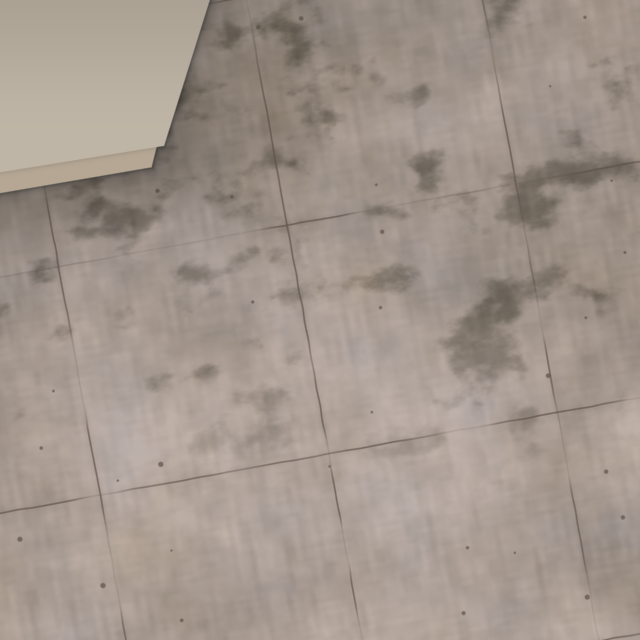
A Shadertoy shader for this texture:

```glsl
const vec3 STAIN = vec3(0.38, 0.35, 0.31);
const vec3 CEMENT = vec3(0.72, 0.665, 0.63);
const vec3 JOINT = vec3(0.36, 0.31, 0.28);
const vec3 PANEL = vec3(0.75, 0.71, 0.65);
const vec3 PLINTH = vec3(0.71, 0.655, 0.58);
const float TILE = 0.363;

float hash(vec2 p) {
    vec3 q = fract(vec3(p.xyx) * 0.1031);
    q += dot(q, q.yzx + 33.33);
    return fract((q.x + q.y) * q.z);
}

float noise(vec2 p) {
    vec2 i = floor(p), f = fract(p);
    f = f * f * (3.0 - 2.0 * f);
    return mix(mix(hash(i), hash(i + vec2(1, 0)), f.x),
               mix(hash(i + vec2(0, 1)), hash(i + vec2(1, 1)), f.x), f.y);
}

float fbm(vec2 p) {
    float sum = 0.0, amp = 0.5;
    for (int i = 0; i < 5; i++) {
        sum += amp * noise(p);
        p = mat2(0.8, 0.6, -0.6, 0.8) * p * 2.03 + 17.3;
        amp *= 0.5;
    }
    return sum / 0.97;
}

// Signed distance to the line a-b, positive on its left
float leftOf(vec2 p, vec2 a, vec2 b) {
    vec2 d = normalize(b - a), q = p - a;
    return d.x * q.y - d.y * q.x;
}

// Distance inside the corner formed by a-b-c
float corner(vec2 p, vec2 a, vec2 b, vec2 c) {
    return min(leftOf(p, a, b), leftOf(p, b, c));
}

// Worn joint across one axis; along is the position on the line
float joint(float across, float along, float seed, float px) {
    float line = floor(across + 0.5);
    float wobble = 0.004 * (noise(vec2(along * 14.0, line + seed)) - 0.5);
    float d = abs(across - line + wobble) * TILE;
    float wear = noise(vec2(along * 5.0 + seed, line * 7.3 + seed));
    float strength = mix(0.15, 0.75, smoothstep(0.2, 0.75, wear));
    float crack = 1.0 - smoothstep(0.0, 0.0011 + px, d);
    return strength * (crack * 0.8 + 0.13 * exp(-d / 0.006));
}

// Sparse pinhole marks, one candidate per cell
float specks(vec2 p, float px) {
    vec2 cell = floor(p * 9.0);
    vec2 centre = 0.2 + 0.6 * vec2(hash(cell + 3.1), hash(cell + 8.7));
    float d = length(fract(p * 9.0) - centre) / 9.0;
    float radius = 0.0025 * hash(cell + 5.5);
    return step(0.72, hash(cell)) * (1.0 - smoothstep(radius, radius + 2.0 * px, d));
}

// Cloudy cement tone, 0 stained to 1 pale
float cementTone(vec2 p, vec2 q) {
    float tone = 0.88 - 0.26 * smoothstep(0.2, 0.95, p.y);
    tone += 0.08 * smoothstep(0.65, 1.0, p.x) * smoothstep(0.3, 0.7, p.y);
    tone += 0.55 * (fbm(q * vec2(6.0, 7.0) + 4.0) - 0.5);
    tone += 0.24 * (fbm(q * vec2(34.0, 26.0) + 9.0) - 0.5);
    tone += 0.13 * (noise(q * vec2(110.0, 24.0)) - 0.5);
    tone += 0.07 * (noise(q * vec2(40.0, 150.0)) - 0.5);
    // Smudges, densest over the middle and top
    float smudge = smoothstep(0.56, 0.8, fbm(q * vec2(13.0, 19.0) + 31.0));
    tone -= 0.5 * smudge * smoothstep(0.1, 0.5, p.y);
    // Dark tile edge at the lower right
    float patchDist = length((p - vec2(1.0, 0.08)) * vec2(1.0, 1.2));
    return tone - 0.22 * (1.0 - smoothstep(0.03, 0.14, patchDist));
}

void mainImage(out vec4 fragColor, in vec2 fragCoord) {
    float px = 1.0 / iResolution.y;
    vec2 p = fragCoord * px;

    // Square tile grid, turned about ten degrees
    vec2 axis = normalize(vec2(0.984, 0.178));
    vec2 q = p - vec2(0.449, 0.648);
    q = vec2(dot(q, axis), dot(q, vec2(-axis.y, axis.x)));
    vec2 grid = q / TILE;

    // Floor surface
    float tone = cementTone(p, q + 5.0);
    tone += 0.07 * (hash(floor(grid) + 12.0) - 0.5);
    vec3 color = mix(STAIN, CEMENT, clamp(tone, 0.0, 1.08));
    float warmth = fbm(q * 9.0 + 50.0) - 0.5;
    color += warmth * vec3(0.03, 0.005, -0.04);
    color = mix(color, JOINT, joint(grid.x, grid.y, 2.0, px));
    color = mix(color, JOINT, joint(grid.y, grid.x, 11.0, px));
    color = mix(color, JOINT, 0.7 * specks(p, px));

    // Cabinet corner with a recessed plinth
    float panel = corner(p, vec2(0.0, 0.7305), vec2(0.2565, 0.772), vec2(0.328, 1.0));
    float plinth = corner(p, vec2(0.0, 0.698), vec2(0.237, 0.7385), vec2(0.245, 0.771));
    plinth = min(plinth, 0.78 - p.y);
    float outside = max(-max(panel, plinth), 0.0);
    float shade = 0.22 * exp(-outside / 0.06) + 0.3 * exp(-outside / 0.004);
    color *= 1.0 - shade * vec3(1.0, 0.97, 0.93);
    vec3 plinthColor = PLINTH * (1.0 - 0.12 * exp(-max(-panel, 0.0) / 0.003));
    color = mix(color, plinthColor, smoothstep(-px, px, plinth));
    vec3 panelColor = PANEL * (1.0 - 0.12 * smoothstep(0.78, 1.05, p.y));
    color = mix(color, panelColor, smoothstep(-px, px, panel));

    fragColor = vec4(color, 1.0);
}
```
